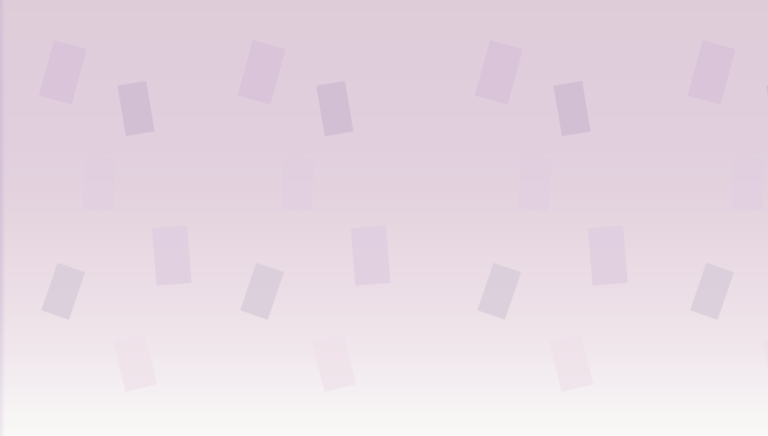
Give the GLSL for this pattern, as a WebGL 2 fragment shader.

```glsl
#version 300 es
precision highp float;
// Faint tilted paper tiles over a mauve-to-cream vertical gradient.
// A motif of six translucent boxes repeats in four unevenly spaced columns;
// a soft violet shade runs down the left edge. Unit: canvas height.

uniform vec2 u_resolution;
out vec4 fragColor;

const int STOPS = 8;
const int COLUMNS = 4;
const int TILES = 6;

const float EDGE_WIDTH = 0.014;
const float EDGE_STRENGTH = 0.65;
const vec3 EDGE_VIOLET = vec3(0.81, 0.73, 0.83);
const float CORNER_RADIUS = 0.003;

// Background gradient, bottom to top
const float STOP_HEIGHT[STOPS] = float[](0.0, 0.1, 0.2, 0.33, 0.5, 0.64, 0.86, 1.0);
const vec3 STOP_COLOR[STOPS] = vec3[](
    vec3(0.982, 0.976, 0.968), vec3(0.957, 0.940, 0.950),
    vec3(0.941, 0.905, 0.925), vec3(0.925, 0.870, 0.902),
    vec3(0.898, 0.835, 0.874), vec3(0.884, 0.814, 0.870),
    vec3(0.875, 0.804, 0.863), vec3(0.872, 0.804, 0.845));

const float COLUMN_X[COLUMNS] = float[](0.0, 0.456, 1.0, 1.488);

// Tile centre (xy) and half size (zw)
const vec4 TILE_BOX[TILES] = vec4[](
    vec4(0.144, 0.834, 0.0392, 0.0660), vec4(0.312, 0.751, 0.0334, 0.0588),
    vec4(0.227, 0.578, 0.0357, 0.0600), vec4(0.394, 0.414, 0.0403, 0.0662),
    vec4(0.145, 0.332, 0.0334, 0.0576), vec4(0.310, 0.168, 0.0375, 0.0600));

// Clockwise lean in radians
const float TILE_LEAN[TILES] = float[](0.27, -0.166, 0.045, -0.08, 0.33, -0.24);

// Tile colour and opacity
const vec4 TILE_TINT[TILES] = vec4[](
    vec4(0.845, 0.755, 0.850, 0.75), vec4(0.815, 0.740, 0.825, 0.85),
    vec4(0.880, 0.808, 0.885, 0.60), vec4(0.870, 0.805, 0.876, 0.80),
    vec4(0.840, 0.800, 0.846, 0.80), vec4(0.938, 0.880, 0.915, 0.65));

vec3 background(float height) {
    vec3 color = STOP_COLOR[0];
    for (int i = 1; i < STOPS; i++) {
        float span = STOP_HEIGHT[i] - STOP_HEIGHT[i - 1];
        float t = clamp((height - STOP_HEIGHT[i - 1]) / span, 0.0, 1.0);
        color = mix(color, STOP_COLOR[i], t);
    }
    return color;
}

float roundedBox(vec2 p, vec2 halfSize) {
    vec2 d = abs(p) - halfSize + CORNER_RADIUS;
    return length(max(d, 0.0)) + min(max(d.x, d.y), 0.0) - CORNER_RADIUS;
}

vec2 leanBy(vec2 p, float angle) {
    float c = cos(angle), s = sin(angle);
    return vec2(c * p.x - s * p.y, s * p.x + c * p.y);
}

void main() {
    vec2 p = gl_FragCoord.xy / u_resolution.y;
    float pixel = 1.0 / u_resolution.y;
    vec3 color = background(p.y);

    // Repeated tiles
    for (int column = 0; column < COLUMNS; column++) {
        vec2 q = p - vec2(COLUMN_X[column], 0.0);
        for (int i = 0; i < TILES; i++) {
            vec2 local = leanBy(q - TILE_BOX[i].xy, TILE_LEAN[i]);
            float dist = roundedBox(local, TILE_BOX[i].zw);
            float cover = 1.0 - smoothstep(-pixel, pixel, dist);
            color = mix(color, TILE_TINT[i].rgb, cover * TILE_TINT[i].a);
        }
    }

    // Shaded left edge, weaker toward the pale bottom
    float edge = 1.0 - smoothstep(0.0, EDGE_WIDTH, p.x);
    float fade = mix(0.4, 1.0, smoothstep(0.0, 0.5, p.y));
    color = mix(color, EDGE_VIOLET, edge * fade * EDGE_STRENGTH);

    fragColor = vec4(color, 1.0);
}
```
